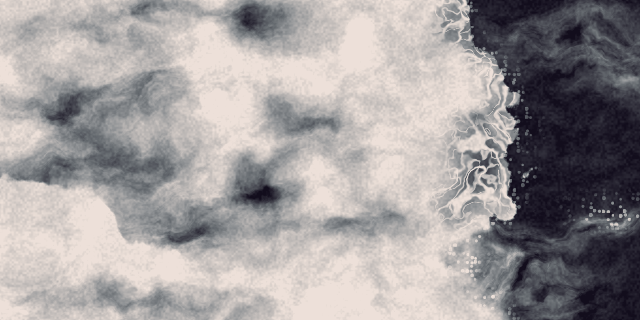
Write a Shadertoy shader that draws this texture.

```glsl
// Churning white river foam breaking over dark water, seen from above.

// Palette, from deep water to lit foam
const vec3 INK   = vec3(0.07, 0.05, 0.11);
const vec3 SLATE = vec3(0.40, 0.42, 0.44);
const vec3 MIST  = vec3(0.57, 0.58, 0.59);
const vec3 CREAM = vec3(0.93, 0.88, 0.85);

const float FOAM_TONE = 0.85;
const float SEA_TONE  = 0.07;
const float WARP      = 0.17;   // how far the currents bend the patches
const float FRAY      = 0.15;   // raggedness of the foam edge
const float GRAIN     = 0.09;
const float SPRAY_CELLS = 75.0;

// Soft patches: centre and radii, in units of the canvas height
const vec4 LEFT_HOLLOWS[8] = vec4[8](
    vec4(0.17, 0.66, 0.14, 0.09), vec4(0.46, 0.70, 0.16, 0.10),
    vec4(0.33, 0.52, 0.22, 0.06), vec4(0.12, 0.45, 0.18, 0.05),
    vec4(0.52, 0.40, 0.20, 0.12), vec4(0.60, 0.27, 0.17, 0.08),
    vec4(0.45, 0.06, 0.30, 0.06), vec4(0.27, 0.90, 0.20, 0.06));
const float LEFT_DEPTH[8] = float[8](0.50, 0.30, 0.32, 0.38, 0.27, 0.45, 0.36, 0.20);

const vec4 MID_HOLLOWS[8] = vec4[8](
    vec4(0.82, 0.94, 0.11, 0.08), vec4(0.85, 0.40, 0.09, 0.08),
    vec4(0.98, 0.61, 0.13, 0.07), vec4(1.20, 0.35, 0.12, 0.07),
    vec4(1.05, 0.29, 0.12, 0.04), vec4(0.48, 0.99, 0.14, 0.05),
    vec4(1.50, 0.60, 0.05, 0.04), vec4(1.12, 0.49, 0.16, 0.04));
const float MID_DEPTH[8] = float[8](0.46, 0.55, 0.30, 0.24, 0.28, 0.36, 0.28, 0.14);

const vec4 SEA_VEILS[8] = vec4[8](
    vec4(1.72, 0.86, 0.22, 0.10), vec4(1.94, 0.78, 0.15, 0.09),
    vec4(1.92, 0.32, 0.13, 0.04), vec4(1.72, 0.12, 0.17, 0.12),
    vec4(1.53, 0.17, 0.12, 0.10), vec4(1.65, 0.28, 0.20, 0.03),
    vec4(1.80, 0.55, 0.20, 0.15), vec4(1.95, 0.95, 0.15, 0.08));
const float SEA_LIGHT[8] = float[8](0.25, 0.22, 0.42, 0.32, 0.30, 0.22, 0.05, 0.13);

float hash(vec2 p) {
    vec3 h = fract(vec3(p.xyx) * 0.1031);
    h += dot(h, h.yzx + 33.33);
    return fract((h.x + h.y) * h.z);
}

float noise(vec2 p) {
    vec2 i = floor(p), f = fract(p);
    f = f * f * (3.0 - 2.0 * f);
    return mix(mix(hash(i), hash(i + vec2(1, 0)), f.x),
               mix(hash(i + vec2(0, 1)), hash(i + vec2(1, 1)), f.x), f.y);
}

float fbm(vec2 p) {
    float sum = 0.0, amp = 0.5;
    for (int i = 0; i < 5; i++) {
        sum += amp * noise(p);
        p = mat2(1.6, 1.2, -1.2, 1.6) * p + 11.7;
        amp *= 0.53;
    }
    return sum;
}

float patches(vec2 p, vec4 place[8], float weight[8]) {
    float sum = 0.0;
    for (int i = 0; i < 8; i++) {
        vec2 d = (p - place[i].xy) / place[i].zw;
        sum += weight[i] * exp(-dot(d, d));
    }
    return sum;
}

float foamEdge(float y) {
    float bulge = (1.0 - smoothstep(0.68, 0.95, y)) * smoothstep(0.20, 0.36, y);
    return 1.44 + 0.17 * bulge + 0.16 * (1.0 - smoothstep(0.0, 0.17, y));
}

float crestHeight(float x) {
    return 0.425 - 0.20 * smoothstep(0.28, 0.42, x) - 0.07 * smoothstep(0.40, 0.75, x);
}

// Thin bright threads along the middle level of a noise field
float strands(vec2 p) {
    return smoothstep(0.72, 0.96, 1.0 - abs(2.0 * noise(p) - 1.0));
}

float spray(vec2 p) {
    vec2 g = p * SPRAY_CELLS, cell = floor(g);
    vec2 centre = 0.3 + 0.4 * vec2(hash(cell), hash(cell + 57.0));
    float size = 0.12 + 0.25 * hash(cell + 91.0);
    float dotShape = 1.0 - smoothstep(size, size + 0.3, length(fract(g) - centre));
    return dotShape * step(0.72, hash(cell + 23.0));
}

vec3 ramp(float t) {
    vec3 c = mix(INK, SLATE, clamp((t - 0.04) / 0.38, 0.0, 1.0));
    c = mix(c, MIST, clamp((t - 0.42) / 0.16, 0.0, 1.0));
    return mix(c, CREAM, clamp((t - 0.58) / 0.31, 0.0, 1.0));
}

void mainImage(out vec4 fragColor, in vec2 fragCoord) {
    vec2 p = fragCoord / iResolution.xy * vec2(2.0, 1.0);
    vec2 q = p + WARP * (vec2(fbm(p * 6.0), fbm(p * 6.0 + 17.0)) - 0.5);
    float billow = fbm(q * 9.0 + 5.0) - 0.5;
    float streak = fbm(mat2(0.97, -0.24, 0.24, 0.97) * q * vec2(13.0, 26.0)) - 0.5;

    // Foam with hollows showing the water beneath
    float hollow = patches(q, LEFT_HOLLOWS, LEFT_DEPTH) + patches(q, MID_HOLLOWS, MID_DEPTH);
    float foam = FOAM_TONE - hollow + billow * (0.32 + 0.6 * hollow)
               + streak * (0.16 + 1.1 * min(hollow, 0.5));

    // Bright crest rolling over the lower left
    float below = crestHeight(p.x) + 0.10 * (fbm(p * 13.0 + 3.0) - 0.5) - p.y;
    float depth = mix(0.34, 0.09, smoothstep(0.20, 0.45, p.x));
    float crest = smoothstep(-0.008, 0.012, below) * (1.0 - smoothstep(0.5 * depth, depth, below))
                * (1.0 - smoothstep(0.68, 0.80, p.x));
    foam = mix(foam, 0.87 + 0.35 * billow, 0.9 * crest);

    // Lace torn open near the breaking edge
    float inside = foamEdge(p.y) - p.x + FRAY * (fbm(p * 15.0) - 0.5);
    vec2 tear = (q - vec2(1.49, 0.46)) / vec2(0.085, 0.13);
    float rim = 0.45 * (1.0 - smoothstep(0.02, 0.11, inside)) * smoothstep(0.30, 0.40, p.y);
    float lace = max(strands(q * 23.0), 0.8 * strands(q * 41.0 + 9.0));
    foam = mix(foam, mix(0.13, 0.86, lace), max(rim, 0.85 * exp(-dot(tear, tear))));

    // Dark water with thin drifting veils
    float veil = patches(q, SEA_VEILS, SEA_LIGHT);
    float sea = SEA_TONE + veil * (0.85 + 3.0 * streak + 1.2 * billow) + 0.08 * streak;
    vec2 splash = (p - vec2(1.92, 0.34)) / vec2(0.13, 0.05);
    float mist = smoothstep(-0.09, 0.0, inside) * 0.6 + 0.8 * exp(-dot(splash, splash));
    sea += 0.65 * spray(p) * mist;

    float soft = mix(0.008, 0.08, 1.0 - smoothstep(0.20, 0.34, p.y));
    float tone = mix(sea, foam, smoothstep(-soft, soft, inside));
    tone += GRAIN * (noise(p * 150.0) - 0.5);
    fragColor = vec4(ramp(tone), 1.0);
}
```
